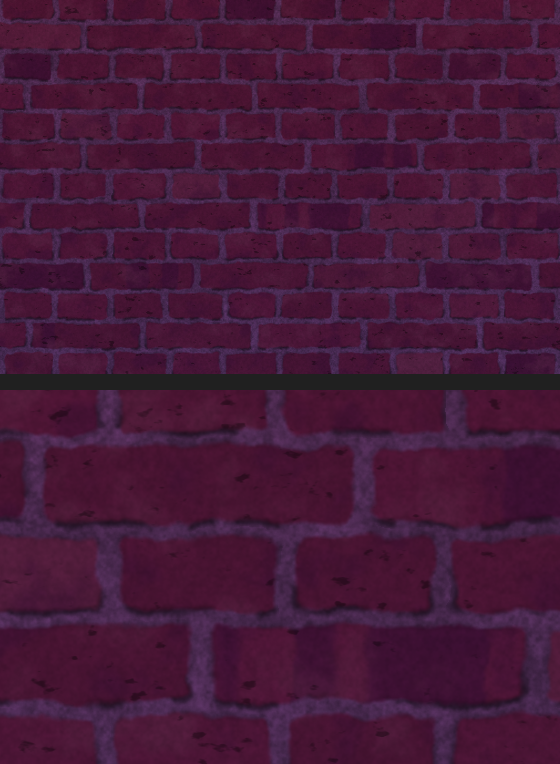
Top, the full canvas; bottom, a detail of the centre.
Write a Shadertoy shader that draws this texture.

```glsl
#define ROWS 12.5
#define HEADERS 10.0
#define ROW_SHIFT 0.22
#define STRETCHER_SHIFT 0.53
#define JOINT vec2(0.115, 0.088)
#define JITTER 0.045
#define ROUNDING 0.11
#define ROUGHNESS 0.11
#define BRICK vec3(0.288, 0.078, 0.198)
#define BRICK_DARK vec3(0.215, 0.055, 0.190)
#define BRICK_PALE vec3(0.335, 0.135, 0.250)
#define MORTAR vec3(0.292, 0.162, 0.312)

float hash(vec2 p) {
    vec3 q = fract(p.xyx * 0.1031);
    q += dot(q, q.yzx + 33.33);
    return fract((q.x + q.y) * q.z);
}

float noise(vec2 p) {
    vec2 i = floor(p), f = fract(p);
    f = f * f * (3.0 - 2.0 * f);
    return mix(mix(hash(i), hash(i + vec2(1, 0)), f.x),
               mix(hash(i + vec2(0, 1)), hash(i + vec2(1, 1)), f.x), f.y);
}

float fbm(vec2 p) {
    float sum = 0.0, amp = 0.533;
    for (int i = 0; i < 4; i++) {
        sum += amp * noise(p);
        p = mat2(1.6, 1.2, -1.2, 1.6) * p + 17.3;
        amp *= 0.5;
    }
    return sum;
}

float roundedBox(vec2 p, vec2 halfSize, float r) {
    vec2 q = abs(p) - halfSize + r;
    return length(max(q, 0.0)) + min(max(q.x, q.y), 0.0) - r;
}

// Sideways shift of the joint at the left of a brick, in header widths
float jointShift(vec2 id) {
    return (hash(id + 71.0) - 0.5) * 2.0 * JITTER;
}

void mainImage(out vec4 fragColor, in vec2 fragCoord) {
    // One unit is the height of a brick row
    vec2 p = fragCoord / iResolution.y * ROWS + vec2(0.0, ROW_SHIFT);
    float pixel = ROWS / iResolution.y;
    float header = ROWS * iResolution.x / iResolution.y / HEADERS;

    // Ragged outlines
    vec2 wobble = vec2(fbm(p * 3.0 + 40.0), fbm(p * 3.0 + 90.0)) - 0.5;
    vec2 w = p + wobble * ROUGHNESS * 1.5;

    // Rows alternate headers and stretchers; stretchers step by half a brick
    float row = floor(w.y);
    float stretcher = mod(row, 2.0);
    float span = 1.0 + stretcher;
    float shift = stretcher * STRETCHER_SHIFT + step(2.5, mod(row, 4.0));
    float x = w.x / header - shift;
    vec2 id = vec2(floor(x / span), row);

    // Brick body
    float left = id.x * span + jointShift(id);
    float right = (id.x + 1.0) * span + jointShift(id + vec2(1, 0));
    vec2 local = vec2((x - 0.5 * (left + right)) * header, w.y - row - 0.5);
    local.y += (hash(id + 13.0) - 0.5) * 0.04 * local.x;
    vec2 halfSize = vec2(0.5 * (right - left) * header, 0.5) - JOINT;
    halfSize.y += (hash(id + 29.0) - 0.5) * 0.035;
    float d = roundedBox(local, halfSize, ROUNDING);
    float soft = max(pixel, 0.035);
    float brickMask = 1.0 - smoothstep(-soft, soft, d);

    // Tone of each brick: mostly even, a few dark or pale
    float tone = hash(id + 5.0);
    float cloud = fbm(p * 1.7 + id * 7.0);
    vec3 brick = BRICK * (0.95 + 0.1 * hash(id + 47.0));
    brick = mix(brick, BRICK_DARK, 0.7 * smoothstep(0.86, 0.98, tone));
    brick = mix(brick, BRICK_PALE, 0.55 * smoothstep(0.14, 0.03, tone));

    // Dark burnt bands on some stretchers
    float band = noise(vec2(local.x * 2.2 + hash(id) * 50.0, local.y * 0.5));
    float burnt = stretcher * step(0.78, hash(id + 61.0));
    brick = mix(brick, BRICK_DARK, burnt * 0.7 * smoothstep(0.5, 0.65, band));

    // Worn film, stains, pits and grain
    float grain = fbm(p * 13.0);
    float fine = noise(p * 27.0);
    brick = mix(brick, BRICK_PALE, 0.5 * smoothstep(0.5, 0.8, cloud));
    brick = mix(brick, BRICK_DARK, 0.45 * smoothstep(0.45, 0.22, cloud));
    brick *= 0.86 + 0.2 * grain + 0.08 * fine;
    float pits = smoothstep(0.7, 0.82, fbm(p * vec2(4.0, 7.0) + 23.0));
    brick *= 1.0 - 0.35 * pits;

    // Crumbly mortar
    vec3 mortar = MORTAR * (0.7 + 0.42 * grain + 0.18 * fine);
    mortar *= 0.9 + 0.2 * noise(p * 1.3 + 8.0);

    // Broken shadow line around each brick, strongest below
    float below = 0.35 + 0.65 * smoothstep(0.1, -0.4, local.y);
    float crack = smoothstep(0.32, 0.62, noise(p * 4.0 + 31.0));
    float edge = exp(-pow((d - 0.015) / 0.045, 2.0));

    vec3 color = mix(mortar, brick, brickMask);
    color *= 1.0 - 0.42 * edge * below * crack;

    // Slightly warmer towards the top
    float height = fragCoord.y / iResolution.y - 0.5;
    color *= 1.0 + height * vec3(0.07, -0.04, -0.09);
    fragColor = vec4(color, 1.0);
}
```
